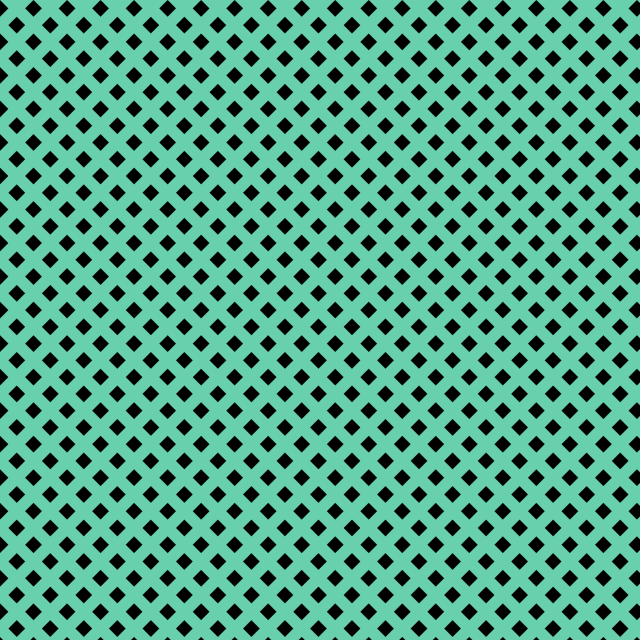
A WebGL 2 fragment shader for this pattern:

```glsl
#version 300 es
precision highp float;

uniform vec2 u_resolution;
out vec4 fragColor;

const float STRIPES_PER_SIDE = 27.0;            // stripe spacings along one canvas side length
const float HOLE_WIDTH = 0.5;                   // gap between bands, in spacings
const vec2 HOLE_CENTER = vec2(0.25, -0.25);     // in rotated lattice cells, from the top left
const float EDGE_SOFTNESS = 0.7;                // half width of the smoothed edge, in pixels
const vec3 LATTICE_MINT = vec3(0.412, 0.816, 0.678);
const vec3 HOLE_BLACK = vec3(0.0);

// Turns canvas coordinates by 45 degrees.
vec2 toDiagonal(vec2 p) {
    return vec2(p.x + p.y, p.x - p.y) * inversesqrt(2.0);
}

// Coverage of the square holes in a unit grid.
float holeCoverage(vec2 cell, float edge) {
    vec2 fromCenter = abs(fract(cell - HOLE_CENTER + 0.5) - 0.5);
    vec2 inside = 1.0 - smoothstep(-edge, edge, fromCenter - 0.5 * HOLE_WIDTH);
    return inside.x * inside.y;
}

void main() {
    // Canvas units, measured from the top left corner.
    vec2 p = vec2(gl_FragCoord.x, u_resolution.y - gl_FragCoord.y) / u_resolution.y;
    vec2 cell = toDiagonal(p) * STRIPES_PER_SIDE;
    float edge = EDGE_SOFTNESS * STRIPES_PER_SIDE / u_resolution.y;

    // Crossing diagonal bands over black.
    fragColor = vec4(mix(LATTICE_MINT, HOLE_BLACK, holeCoverage(cell, edge)), 1.0);
}
```
